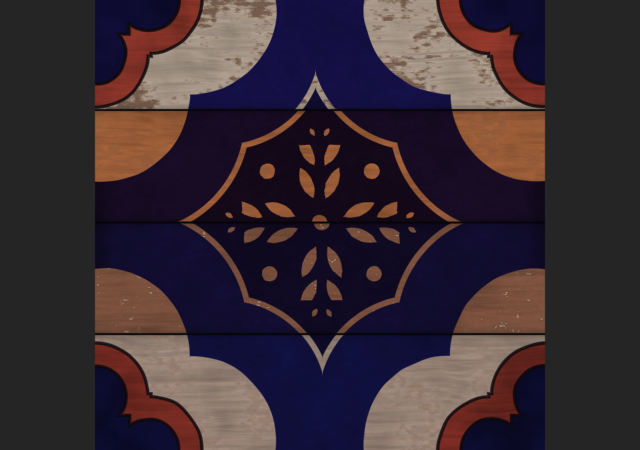
This pattern is drawn by a WebGL 2 fragment shader. Its source:

```glsl
#version 300 es
precision highp float;
// Painted tile ornament on four weathered wooden planks, over a grey ground.

#define GROUND vec3(0.147, 0.146, 0.147)
#define INK vec3(0.045, 0.03, 0.045)
#define STAIN vec3(0.36, 0.25, 0.19)
#define TILE_CENTER vec2(0.0, 0.011)
#define LOBE_RADIUS 0.385
#define BAND_RADIUS 0.237
#define BAND_WIDTH 0.1
#define STAR_LINE 0.026
#define SEAM_HALF 0.004
#define INK_HALF 0.007
#define SOFTNESS 0.004
#define GRAIN 0.3

uniform vec2 u_resolution;
out vec4 fragColor;

const vec3 WOOD[4] = vec3[4](vec3(.59, .51, .46), vec3(.47, .31, .235),
                             vec3(.60, .36, .215), vec3(.65, .59, .53));
const vec3 PAINT[4] = vec3[4](vec3(.06, .06, .23), vec3(.068, .05, .18),
                              vec3(.088, .045, .135), vec3(.075, .06, .26));
const float SEAM[3] = float[3](-.485, .011, .511);
const float SHIFT[4] = float[4](.011, .008, -.002, -.02);

float hash(vec2 p) {
    p = fract(p * vec2(.1031, .1137));
    p += dot(p, p.yx + 33.33);
    return fract((p.x + p.y) * p.x * 7.31);
}

float noise(vec2 p) {
    vec2 i = floor(p), f = fract(p);
    f *= f * (3. - 2. * f);
    return mix(mix(hash(i), hash(i + vec2(1, 0)), f.x),
               mix(hash(i + vec2(0, 1)), hash(i + vec2(1, 1)), f.x), f.y);
}

float fbm(vec2 p) {
    float sum = 0., amp = .5;
    for (int i = 0; i < 4; i++) {
        sum += amp * noise(p);
        p = p * 2.03 + 17.1;
        amp *= .5;
    }
    return sum;
}

float fill(float d) {
    float w = max(SOFTNESS, 1. / u_resolution.y);
    return smoothstep(w, -w, d);
}

// Two mirrored lobes joined by a square at the tile corner.
float lobes(vec2 q, vec2 c, float r, float square) {
    float rounds = min(length(q - c), length(q - c.yx)) - r;
    return min(rounds, max(q.x, q.y) - square);
}

// Pointed leaf between a and b with half width w.
float leaf(vec2 p, vec2 a, vec2 b, float w) {
    vec2 axis = normalize(b - a), m = p - .5 * (a + b);
    float h = .5 * length(b - a), r = (h * h + w * w) / (2. * w);
    float across = abs(m.x * axis.y - m.y * axis.x);
    return length(vec2(across + r - w, dot(m, axis))) - r;
}

// Star with concave sides, folded into one quadrant.
float star(vec2 a) {
    float d = max(.452 - length(a - vec2(.433, .798)),
                  .504 - length(a - vec2(.8375, .462)));
    return max(d, length(a) - .69);
}

// Center dot, four dots and sprays of leaves.
float flower(vec2 a) {
    float d = min(length(a) - .034, length(a - vec2(.232, .228)) - .034);
    vec2 s = a.x > a.y ? a.yx : a;
    d = min(d, leaf(s, vec2(.027, .108), vec2(.086, .243), .026));
    d = min(d, max(leaf(s, vec2(.024, .255), vec2(.09, .38), .026), s.y - .345));
    return min(d, leaf(s, vec2(.022, .385), vec2(.042, .418), .01));
}

void main() {
    vec2 p = (2. * gl_FragCoord.xy - u_resolution) / u_resolution.y;
    int plank = 0;
    float seam = 9.;
    for (int i = 0; i < 3; i++) {
        plank += p.y > SEAM[i] ? 1 : 0;
        seam = min(seam, abs(p.y - SEAM[i]));
    }

    // Wood with grain, stains and flecks.
    float id = float(plank);
    vec2 g = p + vec2(3.7 * id + 9., 5.3);
    float grain = fbm(g * vec2(5., 75.) + 2. * noise(g * 4.)) - .47;
    float blotch = fbm(g * 7.), fine = fbm(g * vec2(38., 60.));
    vec3 wood = WOOD[plank] * (1. + GRAIN * grain + .35 * (blotch - .47));
    float peel = smoothstep(.52, .68, .55 * blotch + .3 * fine + .25 * (grain + .47));
    wood = mix(wood, STAIN, peel * (plank == 3 ? .75 : .25));
    float fleck = smoothstep(.66, .76, fine) * smoothstep(.3, .55, blotch);
    wood = mix(wood, vec3(.66, .58, .52), fleck * (plank == 1 ? .7 : .1));

    // Blue paint, darker inside the star and along the worn sides.
    vec2 a = abs(p - TILE_CENTER - vec2(SHIFT[plank], 0.));
    float d = star(a);
    vec3 paint = PAINT[plank] * (.78 + .3 * blotch + .2 * fine);
    paint *= mix(vec3(1), vec3(.86, .72, .7), fill(d));
    paint *= 1. - .3 * smoothstep(.88, 1., abs(p.x) + .1 * (blotch - .5));

    // Pale corners, star outline and flower leave the wood bare.
    vec2 q = 1. - abs(p) + .006 * (vec2(noise(p * 14.), noise(p * 14. + 40.)) - .5);
    float bare = fill(lobes(q, vec2(.422, .035), LOBE_RADIUS, .42));
    bare = max(bare, fill(abs(d + .5 * STAR_LINE) - .5 * STAR_LINE));
    bare = max(bare, fill(flower(a) + .006 * (fine - .5)));
    vec3 color = mix(paint, wood, bare);

    // Scalloped red bands with ink edges around the blue corners.
    float outer = lobes(q, vec2(.238, 0.), BAND_RADIUS, .25);
    float inner = lobes(q, vec2(.238, 0.), BAND_RADIUS - BAND_WIDTH, .152);
    vec3 red = mix(vec3(.42, .15, .12), vec3(.49, .185, .145), step(0., p.y));
    red *= 1. + .5 * (blotch - .47) + .3 * grain;
    color = mix(color, red, fill(outer));
    color = mix(color, PAINT[plank] * (.5 + .5 * blotch), fill(inner));
    color = mix(color, INK, .85 * fill(min(abs(outer), abs(inner)) - INK_HALF));

    // Plank seams and the ground at both sides.
    color *= 1. - .25 * exp(-seam * 60.);
    color = mix(color, vec3(.02, .015, .025), fill(seam - SEAM_HALF));
    color = mix(GROUND, color, fill(abs(p.x) - 1.));
    fragColor = vec4(color, 1.);
}
```
